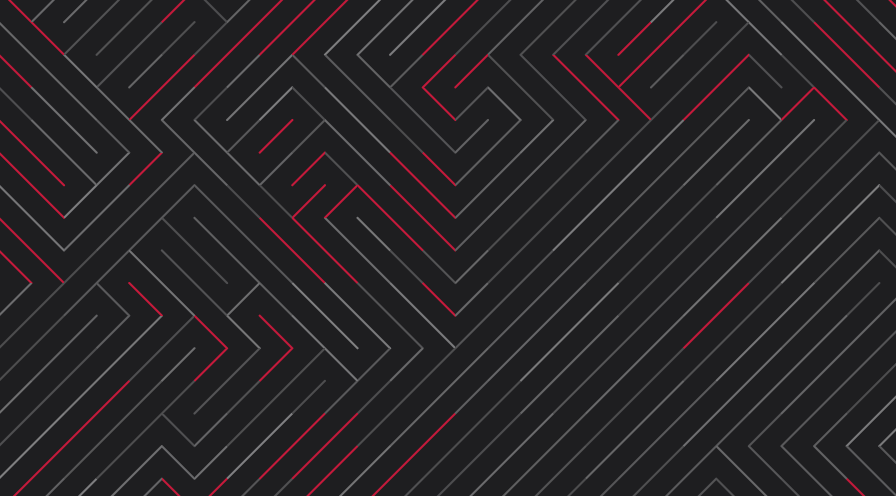
A WebGL 2 fragment shader for this pattern:

```glsl
#version 300 es
precision highp float;

uniform vec2 u_resolution;
out vec4 fragColor;

float hash(vec2 p) {
    vec3 q = fract(p.xyx * vec3(0.1031, 0.1030, 0.0973));
    q += dot(q, q.yzx + 33.33);
    return fract((q.x + q.y) * q.z);
}

// Cellular noise with square cells: one value per blocky patch of tiles
float patchValue(vec2 tile) {
    vec2 p = (tile + 0.5) / 2.8;
    float nearest = 9.0, value = 0.0;
    for (int j = -1; j <= 1; j++)
    for (int i = -1; i <= 1; i++) {
        vec2 cell = floor(p) + vec2(i, j);
        vec2 seed = cell + vec2(hash(cell + 41.0), hash(cell + 87.0));
        vec2 gap = abs(seed - p);
        float d = max(gap.x, gap.y);
        if (d < nearest) {
            nearest = d;
            value = hash(cell + 13.0);
        }
    }
    return value;
}

// Wide calm field of rising strokes on the right
bool isOpenField(vec2 tile) {
    return tile.x >= 14.0 && tile.y >= 4.0;
}

// Chance that a tile's stroke falls from left to right
float fallingShare(vec2 tile) {
    float lean = tile.x - tile.y;
    float lower = tile.y < 7.0 ? -4.0 : -1.0;
    float upper = tile.y < 4.0 ? 0.0 : tile.y < 7.0 ? 2.0 : 6.0;
    bool band = lean >= lower && lean <= upper && tile.x < 14.0 && tile.y < 11.0;
    bool corner = (lean >= 22.0 && tile.y < 4.0)
               || (tile.x >= 22.0 && tile.y >= 14.0)
               || (tile.x >= 27.0 && tile.y < 9.0);
    if (band || corner) return 0.97;
    if (isOpenField(tile)) return 0.02;
    if (tile.y >= 11.0 && tile.x >= 6.0) return 0.15;
    return 0.42;
}

// Colour is shared by short runs of tiles along one diagonal
vec3 strokeColor(vec2 tile, bool falling) {
    float line = falling ? tile.x - tile.y + 70.0 : tile.x + tile.y + 150.0;
    float along = tile.x + floor(4.0 * hash(vec2(line, 5.0)));
    float accent = hash(vec2(line, floor(along / 2.0) + 20.0));
    float tone = hash(vec2(line, floor(along / 3.0) + 60.0));
    if (accent < (isOpenField(tile) ? 0.03 : 0.27)) return vec3(0.77, 0.10, 0.23);
    return mix(0.30, 0.50, tone * tone) + vec3(0.0, 0.0, 0.006);
}

void main() {
    // Tile space, rows counted downward from the top edge
    float tilesHigh = 15.21;
    vec2 canvas = vec2(gl_FragCoord.x, u_resolution.y - gl_FragCoord.y) / u_resolution.y;
    vec2 p = canvas * tilesHigh + vec2(0.036, 0.32);
    float pixel = tilesHigh / u_resolution.y;

    // Nearest stroke among the four tiles around the closest corner
    float nearest = 9.0;
    vec3 ink = vec3(0.0);
    for (int j = -1; j <= 0; j++)
    for (int i = -1; i <= 0; i++) {
        vec2 tile = floor(p + 0.5) + vec2(i, j);
        bool falling = patchValue(tile) < fallingShare(tile);
        vec2 q = p - tile;
        if (!falling) q.x = 1.0 - q.x;
        float d = length(q - clamp((q.x + q.y) * 0.5, 0.0, 1.0));
        if (d < nearest) {
            nearest = d;
            ink = strokeColor(tile, falling);
        }
    }

    float coverage = clamp((0.032 - nearest) / pixel + 0.5, 0.0, 1.0);
    fragColor = vec4(mix(vec3(0.118, 0.118, 0.127), ink, coverage), 1.0);
}
```
